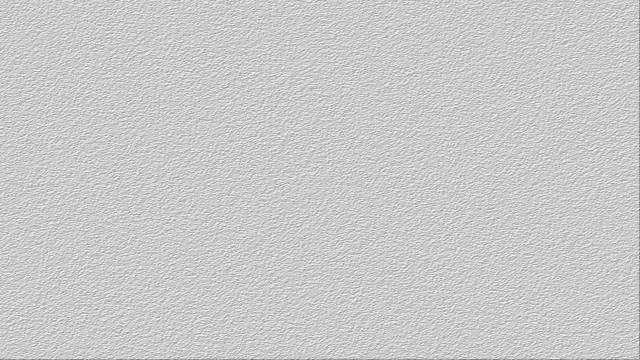
This texture is drawn by a Shadertoy shader. Its source:

```glsl
// Fine embossed paper: pale grey grains raked by light from the upper left.
// Cellular noise scatters soft bumps and dents; their analytic slope toward
// the light, softly limited, gives the shade. A thin shadow closes two rims.

const vec3  PAPER_GREY   = vec3(0.790);
const vec2  GRAIN_SIZE   = vec2(0.0063, 0.0042); // cell, in canvas heights
const float GRAIN_SLANT  = 0.10;                 // rise of the streaks to the right
const float GRAIN_FOCUS  = 4.0;                  // higher makes tighter bumps
const vec2  LIGHT_DIR    = vec2(-0.36, 0.933);   // in grain space
const float EDGE_GAIN    = 4.6;                  // higher makes crisper ridges
const float TONE_RANGE   = 0.170;
const float WANDER       = 0.15;                 // bend of the streaks, in cells
const float RIM_WIDTH    = 0.0045;
const float RIM_SHADOW   = 0.25;

// Three independent random values per cell
vec3 hash3(vec2 cell) {
    vec3 p = fract(vec3(cell.xyx) * vec3(0.1031, 0.1030, 0.0973));
    p += dot(p, p.yxz + 33.33);
    return fract((p.xxy + p.yzz) * p.zyx);
}

// Slope toward the light, summed over the bumps of the neighbouring cells
float embossedSlope(vec2 p) {
    vec2 home = floor(p);
    float slope = 0.0;
    for (int y = -1; y <= 1; y++) {
        for (int x = -1; x <= 1; x++) {
            vec2 cell = home + vec2(x, y);
            vec3 rnd = hash3(cell + 400.0);
            vec2 offset = p - cell - rnd.xy;
            float height = 2.0 * rnd.z - 1.0;
            float falloff = exp(-GRAIN_FOCUS * dot(offset, offset));
            slope += height * falloff * dot(offset, LIGHT_DIR);
        }
    }
    return slope;
}

void mainImage(out vec4 fragColor, in vec2 fragCoord) {
    vec2 uv = fragCoord / iResolution.y;
    float aspect = iResolution.x / iResolution.y;

    // Sheared grain space with layered sines makes short, wandering streaks
    vec2 grain = vec2(uv.x, uv.y - GRAIN_SLANT * uv.x) / GRAIN_SIZE;
    grain.y += WANDER * (sin(grain.x * 0.83 + 1.7 * sin(grain.y * 0.19))
                       + 0.5 * sin(grain.x * 1.37 - grain.y * 0.31));

    // The soft limit keeps the slopes crisp within a narrow range of greys
    float shade = tanh(EDGE_GAIN * embossedSlope(grain));
    vec3 color = PAPER_GREY + TONE_RANGE * shade;

    // Shaded rim on the sides facing away from the light
    float rimDistance = min(uv.y, aspect - uv.x);
    color -= RIM_SHADOW * (1.0 - smoothstep(0.0, RIM_WIDTH, rimDistance));

    fragColor = vec4(clamp(color, 0.0, 1.0), 1.0);
}
```
